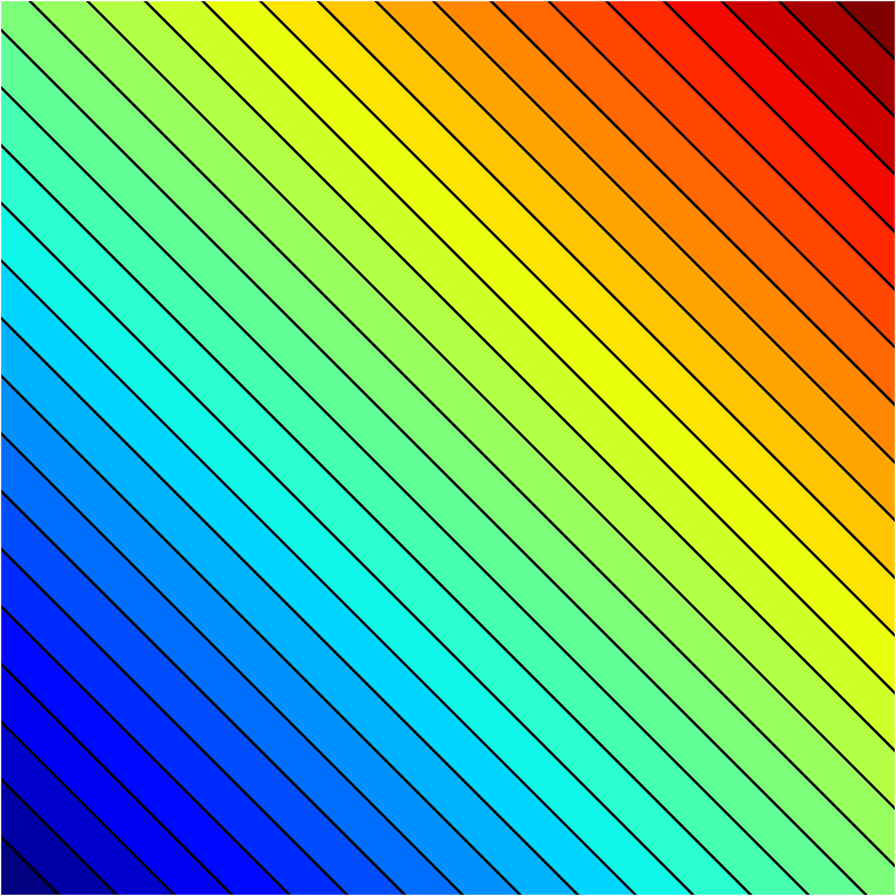
This background is drawn by a WebGL 2 fragment shader. Its source:

```glsl
#version 300 es
precision highp float;
// Diagonal rainbow bands with thin black lines, inside a hairline white margin.

uniform vec2 u_resolution;
out vec4 fragColor;

const float BAND_COUNT = 31.0;    // bands from lower left to upper right
const float LINE_WIDTH = 0.0029;  // in canvas units
const float MARGIN = 0.0014;      // in canvas units
const vec3 LINE_COLOR = vec3(0.0);
const vec3 MARGIN_COLOR = vec3(1.0);

// Linear ramp from 0 at a to 1 at b, clamped at both ends.
float ramp(float a, float b, float t) {
    return clamp((t - a) / (b - a), 0.0, 1.0);
}

// Rainbow scale: blue, cyan, green, yellow, red, with darkened ends.
vec3 rainbow(float t) {
    float red = ramp(0.35, 0.66, t) - 0.5 * ramp(0.89, 1.0, t);
    float green = ramp(0.125, 0.375, t) - ramp(0.64, 0.91, t);
    float blue = min(0.5 + 0.5 * ramp(0.0, 0.11, t), 1.0 - ramp(0.34, 0.65, t));
    return vec3(red, green, blue);
}

void main() {
    vec2 uv = gl_FragCoord.xy / u_resolution;
    float pixel = 1.0 / min(u_resolution.x, u_resolution.y);

    // Position along the diagonal of the inset panel, counted in bands.
    float panelSize = 1.0 - 2.0 * MARGIN;
    vec2 panel = (uv - MARGIN) / panelSize;
    float position = 0.5 * (panel.x + panel.y) * BAND_COUNT;
    float band = clamp(floor(position), 0.0, BAND_COUNT - 1.0);
    vec3 color = rainbow(band / (BAND_COUNT - 1.0));

    // Black line along each band edge, by perpendicular distance.
    float bandWidth = sqrt(2.0) * panelSize / BAND_COUNT;
    float edgeDistance = abs(fract(position + 0.5) - 0.5) * bandWidth;
    float line = clamp((0.5 * LINE_WIDTH - edgeDistance) / pixel + 0.5, 0.0, 1.0);
    color = mix(color, LINE_COLOR, line);

    // White margin around the panel.
    vec2 inset = min(uv, 1.0 - uv) - MARGIN;
    float inside = clamp(min(inset.x, inset.y) / pixel + 0.5, 0.0, 1.0);
    fragColor = vec4(mix(MARGIN_COLOR, color, inside), 1.0);
}
```
